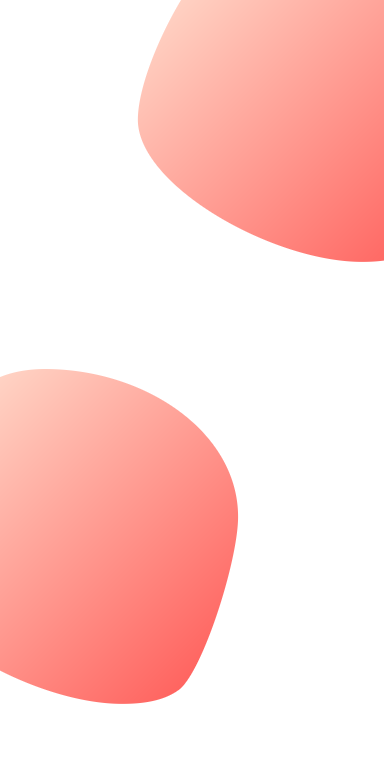
Give the GLSL for this background, as a Shadertoy shader.

```glsl
// Two copies of one soft, rounded blob on white, cropped by the canvas edges.
// The outline is a closed chain of cubic Bezier curves; the ray from the blob
// centre picks the nearby curve point, and the fill is a diagonal gradient.

#define BACKGROUND    vec3(1.0)
#define PEACH         vec3(1.0, 0.85, 0.79)
#define CORAL         vec3(1.0, 0.378, 0.363)
#define UPPER_CENTER  vec2(0.802, 1.754)
#define LOWER_CENTER  vec2(0.177, 0.603)
#define BLOB_SIZE     0.88
#define BLOB_REACH    0.6
#define GRADIENT_FROM 0.12
#define GRADIENT_TO   0.92
#define BISECTIONS    8

// Anchors of the outline, clockwise, in widths from the blob centre
const vec2 LEFT     = vec2(-0.443, -0.066);
const vec2 SHOULDER = vec2(-0.177, 0.415);
const vec2 TOP      = vec2(-0.060, 0.436);
const vec2 RIGHT    = vec2(0.443, 0.051);
const vec2 HEEL     = vec2(0.292, -0.397);
const vec2 BOTTOM   = vec2(0.141, -0.436);

float cross2(vec2 a, vec2 b) {
    return a.x * b.y - a.y * b.x;
}

// Sets the signed distance if p lies in the wedge spanned by the curve a-d
void addCurve(vec2 p, vec2 a, vec2 b, vec2 c, vec2 d, inout float dist) {
    float sideA = cross2(p, a);
    float sideD = cross2(p, d);
    if (sideA < 0.0 || sideD > 0.0) return;
    float sideB = 3.0 * cross2(p, b);
    float sideC = 3.0 * cross2(p, c);

    // Find where the ray through p meets the curve
    float low = 0.0;
    float high = 1.0;
    for (int i = 0; i < BISECTIONS; i++) {
        float t = 0.5 * (low + high);
        float s = 1.0 - t;
        float side = s * s * (s * sideA + t * sideB) + t * t * (s * sideC + t * sideD);
        if (side > 0.0) low = t; else high = t;
    }

    // Measure along the outward normal at that point
    float t = 0.5 * (low + high);
    float s = 1.0 - t;
    vec2 hit = s * s * (s * a + 3.0 * t * b) + t * t * (3.0 * s * c + t * d);
    vec2 tangent = s * s * (b - a) + 2.0 * s * t * (c - b) + t * t * (d - c);
    dist = dot(p - hit, normalize(vec2(-tangent.y, tangent.x)));
}

// Signed distance to the blob outline, negative inside
float blobDistance(vec2 p) {
    float dist = 1.0;
    addCurve(p, LEFT, vec2(-0.443, 0.074), vec2(-0.286, 0.371), SHOULDER, dist);
    addCurve(p, SHOULDER, vec2(-0.141, 0.430), vec2(-0.099, 0.436), TOP, dist);
    addCurve(p, TOP, vec2(0.201, 0.436), vec2(0.443, 0.272), RIGHT, dist);
    addCurve(p, RIGHT, vec2(0.443, -0.061), vec2(0.354, -0.342), HEEL, dist);
    addCurve(p, HEEL, vec2(0.255, -0.426), vec2(0.203, -0.436), BOTTOM, dist);
    addCurve(p, BOTTOM, vec2(-0.094, -0.436), vec2(-0.443, -0.236), LEFT, dist);
    return dist;
}

// Lays one gradient-filled blob over the colour below it
vec3 paintBlob(vec3 below, vec2 p, float pixel) {
    if (dot(p, p) > BLOB_REACH * BLOB_REACH) return below;
    float diagonal = 0.5 + 0.5 * (p.x - p.y) / BLOB_SIZE;
    float blend = clamp((diagonal - GRADIENT_FROM) / (GRADIENT_TO - GRADIENT_FROM), 0.0, 1.0);
    float coverage = clamp(0.5 - blobDistance(p) / pixel, 0.0, 1.0);
    return mix(below, mix(PEACH, CORAL, blend), coverage);
}

void mainImage(out vec4 fragColor, in vec2 fragCoord) {
    // Canvas width is one unit, y points up
    float pixel = 1.0 / iResolution.x;
    vec2 p = fragCoord * pixel;

    vec3 color = BACKGROUND;
    color = paintBlob(color, p - UPPER_CENTER, pixel);
    color = paintBlob(color, p - LOWER_CENTER, pixel);
    fragColor = vec4(color, 1.0);
}
```
